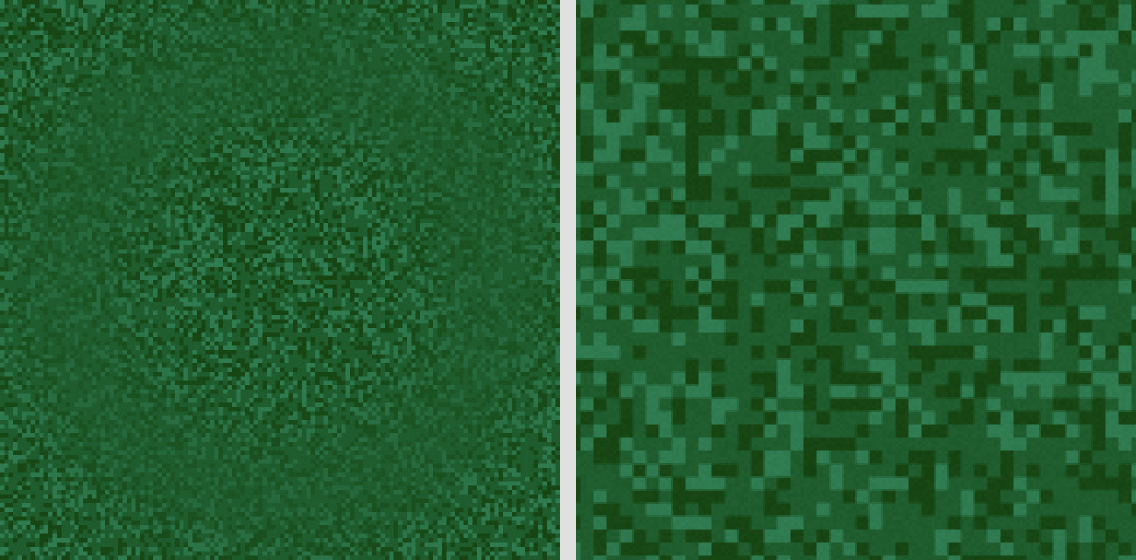
Left, the full canvas; right, a detail of the centre.
Give the GLSL for this texture, as a three.js fragment shader.

```glsl
// Green mosaic of small random squares, with a faded ring around the middle.
varying vec2 vUv;

// Sine-free hash from a 2D point to 0..1.
float hash(vec2 p) {
  vec3 q = fract(p.xyx * 0.1031);
  q += dot(q, q.yzx + 33.33);
  return fract((q.x + q.y) * q.z);
}

// Colour of the square tile that covers a point of the canvas.
vec3 mosaic(vec2 uv) {
  vec2 cell = floor(uv * 128.0);
  float pick = hash(cell + 17.0);

  // Tiles lose contrast near the ring and keep it at the centre and corners.
  float ring = (length((cell + 0.5) / 128.0 - 0.5) - 0.385) / 0.125;
  float contrast = 1.0 - 0.62 * exp(-ring * ring);

  vec3 base = vec3(0.12, 0.363, 0.182);
  vec3 dark = vec3(0.088, 0.272, 0.075);
  vec3 light = vec3(0.188, 0.485, 0.318);
  vec3 tile = pick < 0.265 ? dark : (pick > 0.76 ? light : base);
  return mix(base, tile, contrast);
}

void main() {
  // Four close samples smooth the tile edges.
  vec3 color = vec3(0.0);
  for (int i = 0; i < 4; i++) {
    vec2 corner = vec2(mod(float(i), 2.0), floor(float(i) / 2.0)) - 0.5;
    color += 0.25 * mosaic(vUv + corner * 0.001);
  }

  // Faint fine grain over the tiles.
  float grain = hash(floor(vUv * 512.0) + 211.0) - 0.5;
  gl_FragColor = vec4(color + grain * 0.022, 1.0);
}
```
